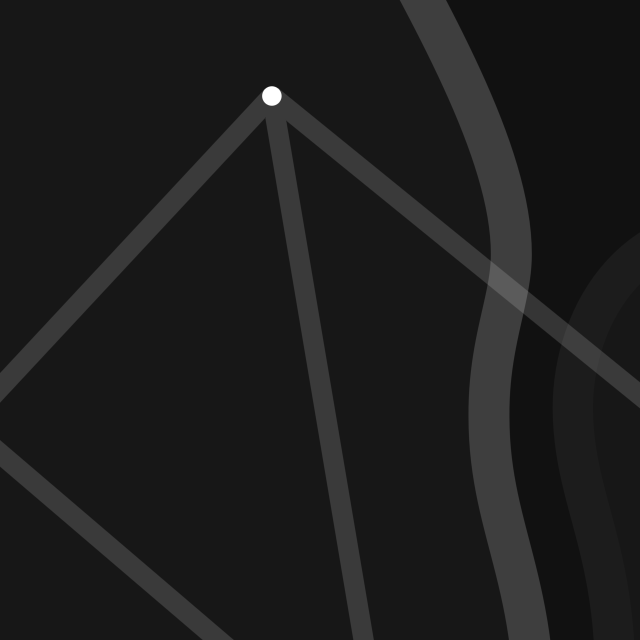
Write a three.js fragment shader that draws this background.

```glsl
// Dark abstract map: winding road, faint contour band and a node with straight links.
varying vec2 vUv;

const float SOFTNESS = 0.0011;
const int CURVE_STEPS = 24;

// Antialiased coverage of the area where distance is negative
float fill(float distance) {
  return 1.0 - smoothstep(-SOFTNESS, SOFTNESS, distance);
}

// Flat-ended straight bar from a to b
float barDistance(vec2 p, vec2 a, vec2 b, float halfWidth) {
  vec2 axis = normalize(b - a);
  vec2 offset = p - 0.5 * (a + b);
  float along = abs(dot(offset, axis)) - 0.5 * length(b - a);
  float across = abs(axis.x * offset.y - axis.y * offset.x) - halfWidth;
  return max(along, across);
}

// Distance to a segment, positive on the left of its direction
float signedSegment(vec2 p, vec2 a, vec2 b) {
  vec2 pa = p - a;
  vec2 ba = b - a;
  float h = clamp(dot(pa, ba) / dot(ba, ba), 0.0, 1.0);
  float side = ba.x * pa.y - ba.y * pa.x;
  return length(pa - ba * h) * (side < 0.0 ? -1.0 : 1.0);
}

float nearest(float a, float b) {
  return abs(a) < abs(b) ? a : b;
}

vec2 cubicPoint(vec2 a, vec2 b, vec2 c, vec2 d, float t) {
  float s = 1.0 - t;
  return s * s * s * a + 3.0 * s * s * t * b + 3.0 * s * t * t * c + t * t * t * d;
}

// Signed distance to a cubic curve, sampled as short segments
float cubicDistance(vec2 p, vec2 a, vec2 b, vec2 c, vec2 d) {
  float result = 10.0;
  vec2 previous = a;
  for (int i = 1; i <= CURVE_STEPS; i++) {
    vec2 current = cubicPoint(a, b, c, d, float(i) / float(CURVE_STEPS));
    result = nearest(result, signedSegment(p, previous, current));
    previous = current;
  }
  return result;
}

float roadDistance(vec2 p) {
  vec2 bend = vec2(0.799, 0.603);
  vec2 waist = vec2(0.764, 0.349);
  float upper = cubicDistance(p, vec2(0.647, 1.026), vec2(0.727, 0.876), vec2(0.799, 0.724), bend);
  float middle = cubicDistance(p, bend, vec2(0.799, 0.531), vec2(0.763, 0.466), waist);
  float lower = cubicDistance(p, waist, vec2(0.764, 0.206), vec2(0.815, 0.128), vec2(0.831, -0.029));
  return nearest(upper, nearest(middle, lower));
}

float contourDistance(vec2 p) {
  vec2 waist = vec2(0.895, 0.362);
  float upper = cubicDistance(p, vec2(1.068, 0.635), vec2(0.951, 0.596), vec2(0.895, 0.473), waist);
  float lower = cubicDistance(p, waist, vec2(0.896, 0.225), vec2(0.957, 0.154), vec2(0.961, -0.042));
  return nearest(upper, lower);
}

float linksDistance(vec2 p, vec2 node, float halfWidth) {
  vec2 leftHub = vec2(-0.053, 0.337);
  float d = barDistance(p, node, leftHub, halfWidth);
  d = min(d, barDistance(p, node, vec2(0.585, -0.1), halfWidth));
  d = min(d, barDistance(p, node, vec2(1.1, 0.301), halfWidth));
  return min(d, barDistance(p, leftHub, vec2(0.458, -0.1), halfWidth));
}

void main() {
  const float groundTone = 0.09;
  const float shadeTone = 0.067;
  const float contourTone = 0.11;
  const float roadTone = 0.243;
  const float linkOpacity = 0.15;
  vec2 node = vec2(0.4248, 0.85);

  // Ground, darker beyond the road and light again inside the contour
  float road = roadDistance(vUv);
  float contour = contourDistance(vUv);
  float tone = mix(groundTone, shadeTone, fill(-road));
  tone = mix(tone, groundTone, fill(-contour));

  // Curved bands
  tone = mix(tone, contourTone, fill(abs(contour) - 0.0315));
  tone = mix(tone, roadTone, fill(abs(road) - 0.032));

  // Translucent links and the bright node
  tone = mix(tone, 1.0, linkOpacity * fill(linksDistance(vUv, node, 0.0158)));
  tone = mix(tone, 1.0, fill(length(vUv - node) - 0.0152));

  gl_FragColor = vec4(vec3(tone), 1.0);
}
```
